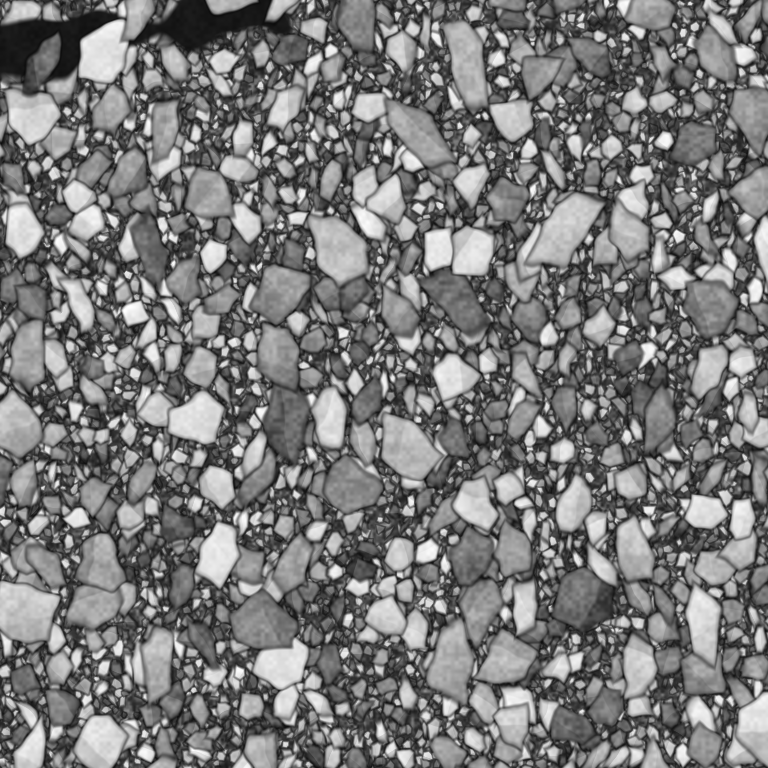
Write a Shadertoy shader that draws this texture.

```glsl
// Grey crushed gravel: angular chips of many sizes packed over dark grit.
const int LAYERS = 5;
const int SIDES = 6;
const float CELLS[5] = float[5](76.0, 50.0, 33.0, 20.0, 12.5);    // cells across the canvas
const float PRESENCE[5] = float[5](0.82, 0.74, 0.64, 0.52, 0.52); // chance of a chip per cell
const float DARKEST[5] = float[5](0.20, 0.24, 0.30, 0.36, 0.40);
const float LIGHTEST[5] = float[5](0.86, 0.91, 0.92, 0.91, 0.88);
const float EDGE_SOFTNESS = 0.0018;
const float SHADOW_WIDTH = 0.0042;
const float SHADOW_DEPTH = 0.52;
const float TILT_RANGE = 1.5;
const float MAX_STRETCH = 1.6;
const float RAGGEDNESS = 0.0065;
const float GRAIN = 0.22;
const float HOLLOW_TONE = 0.06;
const float TAU = 6.28319;

vec3 hash3(ivec3 cell) {
    uvec3 v = uvec3(cell + 1024) * 1664525u + 1013904223u;
    v.x += v.y * v.z; v.y += v.z * v.x; v.z += v.x * v.y;
    v ^= v >> 16u;
    v.x += v.y * v.z; v.y += v.z * v.x; v.z += v.x * v.y;
    return vec3(v >> 8u) / 16777216.0;
}

float noise(vec2 p) {
    ivec2 c = ivec2(floor(p));
    vec2 f = fract(p);
    f = f * f * (3.0 - 2.0 * f);
    float low = mix(hash3(ivec3(c, 90)).x, hash3(ivec3(c + ivec2(1, 0), 90)).x, f.x);
    float high = mix(hash3(ivec3(c + ivec2(0, 1), 90)).x, hash3(ivec3(c + 1, 90)).x, f.x);
    return mix(low, high, f.y);
}

float smoothMax(float a, float b, float k) {
    float h = max(k - abs(a - b), 0.0) / k;
    return max(a, b) + h * h * k * 0.25;
}

// Rounded polygon bounded by randomly turned half planes; zero on its outline.
float chipShape(vec2 p, ivec3 id) {
    float d = -1.0;
    for (int i = 0; i < SIDES; i++) {
        vec3 h = hash3(id * 7 + ivec3(0, 0, 200 + i));
        float angle = (float(i) + 0.75 * h.x) * TAU / float(SIDES);
        float reach = mix(0.62, 1.08, h.y);
        d = smoothMax(d, dot(p, vec2(cos(angle), sin(angle))) - reach, 0.10);
    }
    return d;
}

// Paints one size class of chips over the tone below it.
float paintLayer(float tone, vec2 uv, int layer, float grain, vec2 warp) {
    float cells = CELLS[layer];
    vec2 pos = uv * cells + warp * min(RAGGEDNESS * cells, 0.2);
    ivec2 home = ivec2(floor(pos));
    for (int k = 0; k < 9; k++) {
        ivec3 id = ivec3(home + ivec2(k % 3, k / 3) - 1, layer);
        vec3 place = hash3(id);
        if (place.z > PRESENCE[layer]) continue;
        vec3 form = hash3(id + ivec3(0, 0, 20));
        vec3 look = hash3(id + ivec3(0, 0, 40));

        // Upright, tilted local frame
        vec2 p = pos - vec2(id.xy) - mix(vec2(0.2), vec2(0.8), place.xy);
        float tilt = (form.x - 0.5) * TILT_RANGE;
        p = mat2(cos(tilt), -sin(tilt), sin(tilt), cos(tilt)) * p;
        float size = mix(0.28, 0.53, form.y);
        float stretch = mix(1.0, MAX_STRETCH, form.z * form.z);
        p /= vec2(size / stretch, size * stretch);
        if (dot(p, p) > 4.0) continue;
        float d = chipShape(p, id) * size / (stretch * cells);

        // Contact shadow, then the chip with a facet, side light and dark rim
        float shadowWidth = min(SHADOW_WIDTH, 0.15 / cells);
        tone *= 1.0 - SHADOW_DEPTH * (1.0 - smoothstep(0.0, shadowWidth, d));
        float chip = mix(DARKEST[layer], LIGHTEST[layer], pow(look.x, 0.68));
        vec2 facetDir = vec2(cos(look.y * TAU), sin(look.y * TAU));
        float facet = smoothstep(-0.06, 0.06, dot(p, facetDir) - 0.35 * look.z);
        chip += 0.03 - 0.13 * facet * look.z + 0.05 * dot(p, vec2(-0.5, 0.8));
        chip += GRAIN * (grain - 0.5) * mix(1.4, 0.6, look.x);
        float rim = min(0.005, 0.12 / cells);
        chip *= mix(1.0, 0.75, smoothstep(-rim, 0.0, d));
        tone = mix(tone, chip, 1.0 - smoothstep(-EDGE_SOFTNESS, EDGE_SOFTNESS, d));
    }
    return tone;
}

// Ragged dark gap along the upper left border.
float hollowMask(vec2 uv, float wobble) {
    vec2 start = vec2(0.0, 0.93), span = vec2(0.35, 0.055);
    vec2 rel = uv - start;
    float along = clamp(dot(rel, span) / dot(span, span), 0.0, 1.0);
    float d = length(rel - span * along) - 0.028 + 0.05 * (wobble - 0.5);
    return 1.0 - smoothstep(-0.006, 0.006, d);
}

void mainImage(out vec4 fragColor, in vec2 fragCoord) {
    vec2 uv = fragCoord / iResolution.xy;
    float coarse = noise(uv * 65.0);
    float fine = noise(uv * 190.0 + 31.0);
    float grain = 0.5 * coarse + 0.5 * fine;
    vec2 warp = vec2(noise(uv * 55.0 + 7.0), noise(uv * 55.0 + 57.0)) - 0.5;

    // Grit bed, with chips stacked from the smallest to the largest
    float tone = mix(0.12, 0.62, fine * noise(uv * 240.0 + 11.0) + 0.15 * coarse);
    for (int layer = 0; layer < LAYERS; layer++) {
        if (layer == LAYERS - 1) {
            tone = mix(tone, HOLLOW_TONE + 0.06 * grain, hollowMask(uv, noise(uv * 24.0)));
        }
        tone = paintLayer(tone, uv, layer, grain, warp);
    }
    fragColor = vec4(vec3(clamp(tone, 0.0, 1.0)), 1.0);
}
```
